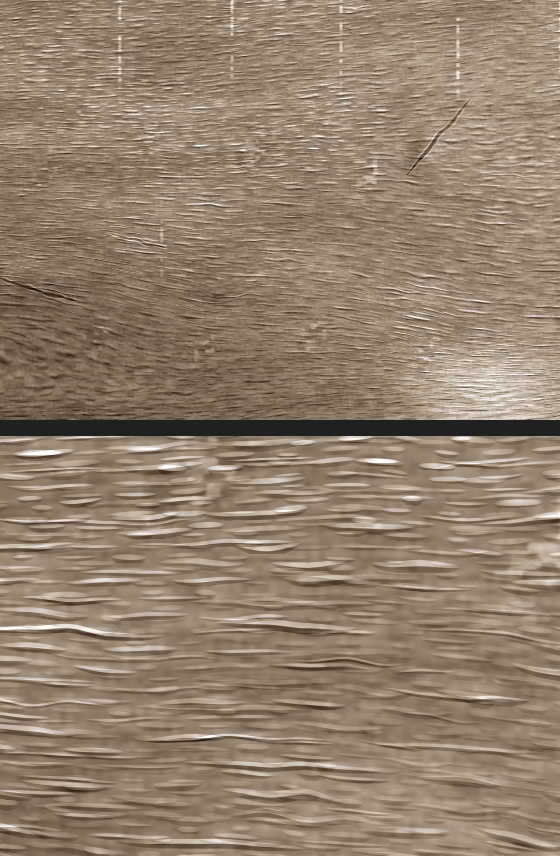
Top: the whole. Bottom: its middle third, enlarged.
Reproduce this texture procedurally as a WebGL 1 fragment shader.

```glsl
precision highp float;
// Limed oak plank: a bent grain field carries rows of tapered pores, each a
// pale ridge with a dark groove below it, over soft tonal bands. Knots, cracks,
// flecked patches, cross scratches and a glossy corner are laid on top.

#define BASE_TONE 0.575
#define BAND_CONTRAST 0.17
#define FIBRE_CONTRAST 0.15
#define LIME_STRENGTH 0.20
#define GROOVE_STRENGTH 0.17
#define PORE_WIDTH 0.0017
#define GLOSS_STRENGTH 0.25
#define FLECK_STRENGTH 0.22
#define SCRATCH_STRENGTH 0.26

uniform vec2 u_resolution;

float hash(vec2 p) {
  vec3 h = fract(p.xyx * vec3(0.1031, 0.1030, 0.0973));
  h += dot(h, h.yzx + 33.33);
  return fract((h.x + h.y) * h.z);
}

float noise(vec2 p) {
  vec2 i = floor(p), f = fract(p);
  f = f * f * (3.0 - 2.0 * f);
  return mix(mix(hash(i), hash(i + vec2(1, 0)), f.x),
             mix(hash(i + vec2(0, 1)), hash(i + vec2(1, 1)), f.x), f.y);
}

float fbm(vec2 p) {
  return 0.55 * noise(p) + 0.3 * noise(p * 2.1 + 7.3) + 0.15 * noise(p * 4.3 + 3.1);
}

float blob(vec2 p, vec2 centre, vec2 radius) {
  vec2 d = (p - centre) / radius;
  return exp(-dot(d, d));
}

// Bends the plane so that the grain runs along x
vec2 grainSpace(vec2 p) {
  float slope = mix(-0.10, 0.06, smoothstep(0.3, 0.85, p.y));
  slope += 0.16 * smoothstep(0.22, 0.0, p.y);
  float bend = 0.03 * (noise(p * vec2(2.5, 3.5)) - 0.5);
  bend += 0.006 * (noise(p * vec2(11.0, 16.0)) - 0.5);
  bend -= 0.045 * blob(p, vec2(0.06, 0.29), vec2(0.28, 0.11));
  bend += 0.012 * blob(p, vec2(0.52, 0.29), vec2(0.06, 0.04));
  return vec2(p.x, p.y - slope * (p.x - 0.67) + bend);
}

// One layer of pores: x is the pale ridge, y the dark groove
vec2 pores(vec2 q, float rows, float cellLength, float seed, float pixel) {
  float s = q.y * rows, row = floor(s);
  float u = q.x / cellLength + 17.0 * hash(vec2(row, seed));
  vec2 id = vec2(floor(u), row + seed * 57.0);
  float along = abs(fract(u) - 0.5) / (0.2 + 0.29 * hash(id));
  float taper = sqrt(max(1.0 - along * along, 0.0));
  float centre = 0.5 + 0.3 * (hash(id + 3.3) - 0.5);
  centre += 0.3 * (noise(vec2(q.x * 32.0, row * 3.7)) - 0.5);
  float d = (fract(s) - centre) / rows;
  float width = PORE_WIDTH * taper * (0.5 + hash(id + 7.7));
  vec2 offset = abs(vec2(d, d + 1.9 * width));
  vec2 cover = clamp((width - offset) / pixel + 0.5, 0.0, 1.0);
  return cover * taper * (0.45 + 0.75 * hash(id + 11.1));
}

// Ragged tapered split from a to b: x is its dark core, y its pale rim
vec2 crack(vec2 p, vec2 a, vec2 b, float width) {
  vec2 axis = b - a, d = p - a;
  float t = clamp(dot(d, axis) / dot(axis, axis), 0.0, 1.0);
  vec2 side = normalize(vec2(-axis.y, axis.x));
  float wobble = 0.012 * (noise(vec2(t * 6.0, a.x * 9.0)) - 0.5);
  float across = length(d - axis * t - side * wobble);
  float w = width * (0.35 + noise(p * 70.0)) * sqrt(max(4.0 * t * (1.0 - t), 0.0));
  float rim = abs(across - 1.6 * w);
  return vec2(smoothstep(w + 0.002, w * 0.4, across),
              smoothstep(0.003, 0.0, rim) * noise(p * 55.0 + 4.0)) * step(0.0005, w);
}

// Tone to wood colour, from brown shadow to chalky highlight
vec3 woodColour(float tone) {
  vec3 shadow = vec3(0.38, 0.31, 0.25);
  vec3 tan_ = vec3(0.64, 0.57, 0.49);
  vec3 chalk = vec3(0.86, 0.82, 0.78);
  vec3 low = shadow + (tan_ - shadow) * (tone - 0.38) / 0.26;
  vec3 high = tan_ + (chalk - tan_) * (tone - 0.64) / 0.22;
  return tone < 0.64 ? low : high;
}

void main() {
  vec2 p = gl_FragCoord.xy / u_resolution.y;
  float pixel = 1.0 / u_resolution.y;
  vec2 q = grainSpace(p);

  // Broad light, bands and fibres
  float tone = BASE_TONE + 0.05 * smoothstep(0.4, 1.2, p.x);
  tone -= 0.12 * blob(p, vec2(0.1, 0.12), vec2(0.75, 0.32));
  tone += BAND_CONTRAST * (fbm(q * vec2(2.5, 13.0)) - 0.5);
  tone += FIBRE_CONTRAST * (noise(q * vec2(42.0, 200.0)) - 0.5);
  tone += 0.07 * (noise(p * 180.0) - 0.5);

  // Pores: long in the middle, short and fine elsewhere
  float middle = smoothstep(0.12, 0.25, p.y) * smoothstep(0.68, 0.5, p.y);
  float lime = mix(0.35, 1.1, smoothstep(0.08, 0.4, p.y + 0.2 * p.x - 0.1));
  lime *= 0.5 + noise(p * vec2(5.0, 8.0) + 2.0);
  vec2 pore = pores(q, 46.0, 0.17, 1.0, pixel) * (0.55 + 0.6 * middle);
  pore += pores(q, 72.0, 0.085, 2.0, pixel) * 0.85;
  pore += pores(q, 105.0, 0.042, 3.0, pixel) * (0.8 - 0.35 * middle);
  tone += LIME_STRENGTH * lime * pore.x - GROOVE_STRENGTH * pore.y;

  // Flecked patches and dotted cross scratches
  float speck = smoothstep(0.5, 0.8, noise(q * vec2(75.0, 150.0)));
  for (int i = 0; i < 8; i++) {
    float k = float(i);
    vec2 c = vec2(0.1 + 0.13 * k, mix(0.62, 0.2, mod(k, 2.0)) + 0.1 * hash(vec2(k, 5.0)) - 0.05);
    vec2 d = p - c;
    float patchMask = blob(vec2(d.x - 0.4 * d.y, d.y), vec2(0.0), vec2(0.028, 0.045));
    tone += patchMask * (FLECK_STRENGTH * speck - 0.05);
    float x = 0.27 * (k + 1.0) + 0.04 * (hash(vec2(k, 9.0)) - 0.5);
    float reach = smoothstep(0.8, 0.9, p.y + 0.1 * hash(vec2(k, 2.0)));
    reach += 0.7 * blob(p, vec2(0.385, 0.42), vec2(0.2, 0.1)) * step(k, 0.5);
    float lineX = mix(x, 0.385, step(k, 0.5) * step(p.y, 0.6));
    float tick = smoothstep(0.35, 0.75, noise(vec2(k * 7.0, p.y * 110.0)));
    tone += SCRATCH_STRENGTH * reach * tick * smoothstep(0.006, 0.001, abs(p.x - lineX));
  }

  // Knots and splits
  tone -= 0.07 * blob(p, vec2(0.07, 0.28), vec2(0.13, 0.05));
  tone -= 0.10 * blob(p, vec2(0.52, 0.29), vec2(0.025, 0.012));
  tone -= 0.12 * blob(p, vec2(0.99, 0.63), vec2(0.02, 0.04));
  vec2 split = crack(p, vec2(0.97, 0.58), vec2(1.12, 0.77), 0.004);
  split += crack(p, vec2(-0.04, 0.35), vec2(0.19, 0.28), 0.004);
  split += crack(p, vec2(0.25, 0.445), vec2(0.40, 0.41), 0.003) * vec2(0.5, 1.3);
  tone += 0.28 * split.y - 0.24 * split.x;

  // Gloss broken by wavy grooves
  float gloss = blob(p, vec2(1.15, 0.04), vec2(0.2, 0.11));
  float ripple = sin(6.2832 * (q.y * 44.0 + 1.3 * noise(q * vec2(12.0, 20.0))));
  tone += GLOSS_STRENGTH * gloss * (0.65 + 0.5 * smoothstep(-0.5, 0.4, ripple) - 0.3 * pore.y);

  gl_FragColor = vec4(clamp(woodColour(tone), 0.0, 1.0), 1.0);
}
```
